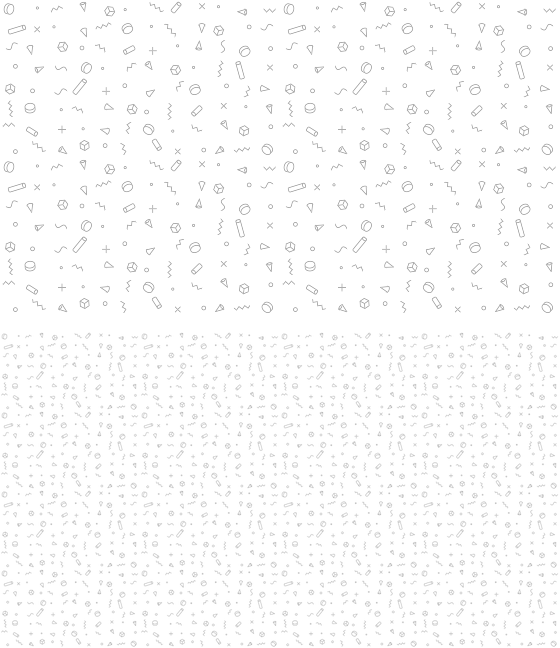
Top: one tile. Bottom: repeated 2 by 2.
A WebGL 2 fragment shader for this pattern:

```glsl
#version 300 es
precision highp float;
// Seamless confetti of thin grey outlines: dots, zigzags, cones, cubes, rods, tablets and crosses.

uniform vec2 u_resolution;
out vec4 fragColor;

const vec2 REPEATS = vec2(2.0, 2.0);      // tiles across and down
const vec2 TILE = vec2(384.0, 216.0);     // drawing units in one tile
const vec2 GRID = vec2(12.0, 8.0);        // scattered shapes in one tile
const vec2 JITTER = vec2(15.0, 10.0);     // full range of random offset
const float HALF_LINE = 0.6;              // half of the stroke width
const vec3 PAPER = vec3(1.0);
const vec3 INK = vec3(0.67);
const float PI = 3.14159265;

vec3 hash3(vec2 p) {
  vec3 q = fract(vec3(p.xyx) * vec3(0.1031, 0.1030, 0.0973) + 0.37);
  q += dot(q, q.yxz + 33.33);
  return fract((q.xxy + q.yzz) * q.zyx);
}

mat2 rotation(float a) {
  float c = cos(a), s = sin(a);
  return mat2(c, s, -s, c);
}

float segment(vec2 p, vec2 a, vec2 b) {
  vec2 e = b - a;
  return length(p - a - e * clamp(dot(p - a, e) / dot(e, e), 0.0, 1.0));
}

float ellipse(vec2 p, vec2 radii) {
  p = abs(p) + 0.001;
  float k = length(p / radii);
  return k * (k - 1.0) / length(p / (radii * radii));
}

float dotRing(vec2 p, float pick) {
  return abs(length(p) - (pick < 0.45 ? 1.5 : 2.6));
}

float cross2(vec2 p) {
  p = abs(p);
  return segment(vec2(max(p.x, p.y), min(p.x, p.y)), vec2(0.0), vec2(4.8, 0.0));
}

float cone(vec2 p, float pick) {
  vec2 m = vec2(abs(p.x), p.y);
  float sides = segment(m, vec2(0.0, 6.5), vec2(4.0, -4.5));
  float base = max(abs(length(p - vec2(0.0, 1.0)) - 6.8), max(m.x - 4.0, p.y + 3.0));
  float d = min(sides, base);
  return pick < 0.4 ? min(d, segment(m, vec2(0.0, -2.8), vec2(4.0, -4.5))) : d;
}

float cube(vec2 p) {
  float angle = atan(p.y, p.x), r = length(p);
  float side = mod(angle, PI / 3.0) - PI / 6.0;
  float spoke = mod(angle + PI / 3.0, PI / 1.5) - PI / 3.0;
  float outline = abs(r * cos(side) - 6.0);
  return min(outline, segment(r * vec2(cos(spoke), sin(spoke)), vec2(0.0), vec2(6.9, 0.0)));
}

float rod(vec2 p, float pick) {
  float halfLength = pick < 0.5 ? 8.0 : 12.0;
  vec2 q = abs(p) - vec2(halfLength, 3.1) + 1.8;
  float body = length(max(q, 0.0)) + min(max(q.x, q.y), 0.0) - 1.8;
  float cap = ellipse(p - vec2(halfLength - 1.9, 0.0), vec2(1.9, 3.0));
  return min(abs(body), abs(cap));
}

float tablet(vec2 p) {
  vec2 swept = vec2(p.x, p.y - clamp(p.y, -2.0, 2.0));
  vec2 radii = vec2(6.8, 4.6);
  return min(abs(ellipse(swept, radii)), abs(ellipse(p - vec2(0.0, 2.0), radii)));
}

float squiggle(vec2 p, float pick) {
  if (pick < 0.22) {                      // smooth wave
    float slope = 1.1 * cos(p.x * 0.4);
    float wave = abs(p.y - 2.75 * sin(p.x * 0.4)) / sqrt(1.0 + slope * slope);
    return max(wave, abs(p.x) - 8.0);
  }
  float halfLength = pick < 0.65 ? 7.5 : 10.5;
  float zigzag = abs(fract(p.x / 8.0) - 0.5) * 8.0 - 2.0;
  return max(abs(p.y - zigzag) * 0.7071, abs(p.x) - halfLength);
}

// The kinds follow a fixed cycle of twelve so that their mix stays even.
float confetti(vec2 p, float kind, float pick) {
  if (mod(kind, 4.0) < 0.5) return dotRing(p, pick);
  if (kind == 2.0 || kind == 9.0) return cone(p, pick);
  if (kind == 3.0) return cube(p);
  if (kind == 6.0) return rod(p, pick);
  if (kind == 7.0) return cross2(p);
  if (kind == 11.0) return tablet(p);
  return squiggle(p, pick);
}

void main() {
  vec2 q = fract(gl_FragCoord.xy / u_resolution * REPEATS) * GRID;
  vec2 cellSize = TILE / GRID;
  float pixel = TILE.y * REPEATS.y / u_resolution.y;
  float d = 1e3;

  // Nearest stroke among the neighbouring cells, wrapped at the tile edge
  for (int y = -1; y <= 1; y++) {
    for (int x = -1; x <= 1; x++) {
      vec2 cell = floor(q) + vec2(x, y);
      vec2 id = floor(mod(cell + 0.5, GRID));
      vec3 place = hash3(id + 3.0), look = hash3(id * 1.7 + 41.0);
      vec2 p = (q - cell - 0.5) * cellSize - (place.xy - 0.5) * JITTER;
      float kind = floor(mod(id.x + 5.0 * id.y + 0.5, 12.0));
      float turn = kind == 7.0 ? floor(look.y * 2.0) * PI / 4.0 : place.z * 2.0 * PI;
      d = min(d, confetti(rotation(turn) * p, kind, look.x));
    }
  }

  float ink = 1.0 - smoothstep(-0.5, 0.5, (d - HALF_LINE) / pixel);
  fragColor = vec4(mix(PAPER, INK, ink), 1.0);
}
```
